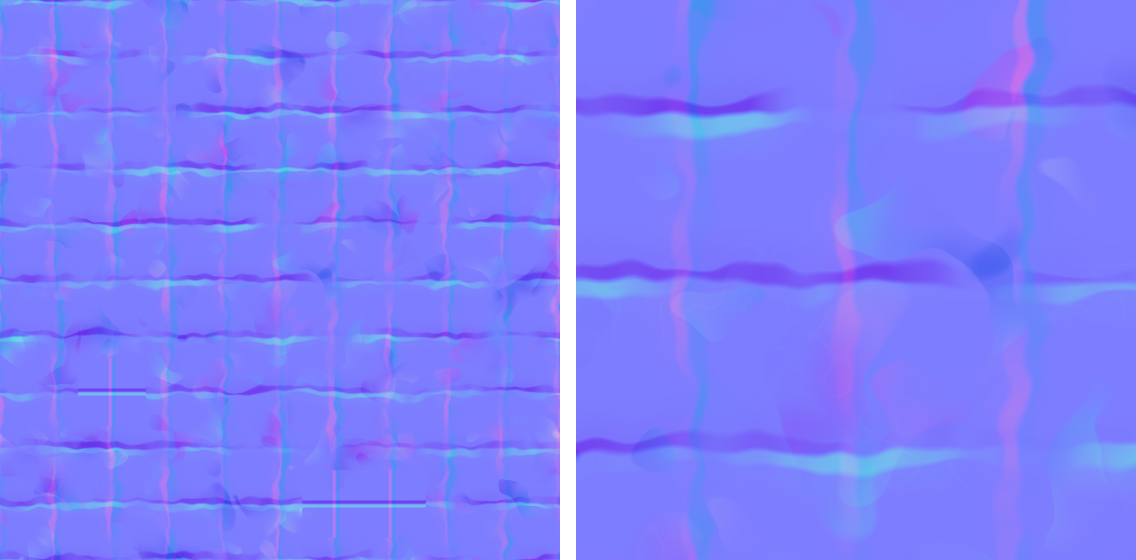
Left, the full canvas; right, a detail of the centre.
Give the GLSL for this texture map, as a three.js fragment shader.

```glsl
varying vec2 vUv;

const float REPEATS = 10.0;                     // tiles across and down
const vec3 FLAT_COLOR = vec3(0.49, 0.49, 1.0);
const float ROW_SLOPE = 0.235;                  // tilt beside horizontal joints
const float COLUMN_SLOPE = 0.18;                // tilt beside vertical joints
const float BLUE_LOSS = 0.25;                   // blue lost per unit of tilt
const float JOINT_WIDTH = 0.12;                 // bevel width, in tiles
const float INTACT_WIDTH = 0.08;
const float SKIRT_WIDTH = 0.36;
const float SKIRT_STRENGTH = 0.2;
const float ROW_BIAS = 0.42;                    // mean bevel strength
const float COLUMN_BIAS = 0.62;
const float WANDER = 0.09;
const float CHIPPING = 0.035;
const vec2 RAGGEDNESS = vec2(0.07, 0.04);
const float SOFTNESS = 0.025;
const float WEAR_SLOPE = 0.24;
const float SCRATCH_SLOPE = 0.012;
const float INTACT_REACH = 0.62;
const vec2 INTACT_A = vec2(6.0, 1.0);           // crossings left unworn
const vec2 INTACT_B = vec2(7.0, 1.0);
const vec2 INTACT_C = vec2(2.0, 3.0);

float hash(vec2 p) {
  vec3 q = fract(vec3(p.xyx) * 0.1031);
  q += dot(q, q.yzx + 33.33);
  return fract((q.x + q.y) * q.z);
}

float cornerDot(vec2 corner, vec2 offset, vec2 period) {
  float angle = 6.28318 * hash(mod(corner, period));
  return dot(vec2(cos(angle), sin(angle)), offset);
}

// Tiling gradient noise, roughly -0.7 to 0.7
float gradientNoise(vec2 p, vec2 period) {
  vec2 i = floor(p);
  vec2 f = p - i;
  vec2 u = f * f * f * (f * (f * 6.0 - 15.0) + 10.0);
  vec2 e = vec2(1.0, 0.0);
  float low = mix(cornerDot(i, f, period), cornerDot(i + e, f - e, period), u.x);
  float high = mix(cornerDot(i + e.yx, f - e.yx, period),
                   cornerDot(i + e.xx, f - e.xx, period), u.x);
  return mix(low, high, u.y);
}

float tileNoise(vec2 p, float frequency) {
  return gradientNoise(p * frequency, vec2(REPEATS * frequency));
}

// Noise along one joint, independent for each lane
float laneNoise(float along, float frequency, float lane) {
  return gradientNoise(vec2(along * frequency, lane * 3.0 + 0.37),
                       vec2(REPEATS * frequency, 1000.0));
}

// Bevel amount on the lower and upper side of the nearest joint
vec2 joint(float across, float along, float seed, float bias, float intact) {
  float line = floor(across + 0.5);
  float lane = mod(line, REPEATS) + seed;
  float drift = WANDER * laneNoise(along, 1.0, lane)
              + CHIPPING * laneNoise(along, 4.0, lane + 20.0);
  float d = across - line - drift * (1.0 - intact);
  vec2 side = vec2(-d, d);

  vec2 spread = vec2(laneNoise(along, 2.0, lane + 40.0), laneNoise(along, 2.0, lane + 60.0));
  vec2 fade = vec2(laneNoise(along, 1.0, lane + 80.0), laneNoise(along, 1.0, lane + 100.0));
  vec2 grain = vec2(laneNoise(along, 4.0, lane + 120.0), laneNoise(along, 4.0, lane + 140.0));
  vec2 width = mix(JOINT_WIDTH * (1.0 + 1.3 * spread), vec2(INTACT_WIDTH), intact);
  vec2 strength = clamp(bias + 1.5 * fade + 0.4 * grain, 0.04, 1.0);
  strength = mix(strength, vec2(1.0), intact);

  vec2 bevel = 1.0 - smoothstep(width * 0.55, width, side);
  vec2 skirt = SKIRT_STRENGTH * (1.0 - intact) * (1.0 - smoothstep(0.0, SKIRT_WIDTH, side));
  return strength * smoothstep(-SOFTNESS, SOFTNESS, side) * max(bevel, skirt);
}

// Sparse tilted flakes with crisp borders, gathered near the joints
vec2 wear(vec2 p) {
  vec2 toJoint = abs(fract(p + 0.5) - 0.5);
  float nearJoint = 1.0 - smoothstep(0.06, 0.36, min(toJoint.x, toJoint.y));
  vec2 tilt = vec2(0.0);
  for (int i = 1; i <= 2; i++) {
    float f = float(i);
    float flake = smoothstep(0.21, 0.25, tileNoise(p + 1.73 * f, f));
    tilt += flake * vec2(tileNoise(p + 3.31, 1.0), tileNoise(p + 6.17, 1.0));
  }
  return WEAR_SLOPE * mix(0.12, 1.0, nearJoint) * tilt;
}

// Faint hairlines along the zero contours of noise
vec2 scratches(vec2 p) {
  float hair = 1.0 - smoothstep(0.0, 0.05, abs(tileNoise(p + 0.41, 4.0)));
  float patchMask = smoothstep(0.1, 0.35, tileNoise(p + 4.6, 1.0));
  return SCRATCH_SLOPE * hair * patchMask * vec2(0.6, 1.0);
}

float intactNear(vec2 p, vec2 crossing) {
  vec2 d = abs(p - crossing);
  return 1.0 - smoothstep(INTACT_REACH - 0.03, INTACT_REACH, max(d.x, d.y));
}

void main() {
  vec2 p = vUv * REPEATS;
  float intact = max(intactNear(p, INTACT_A), max(intactNear(p, INTACT_B), intactNear(p, INTACT_C)));

  vec2 ragged = vec2(tileNoise(p + 2.3, 4.0), tileNoise(p + 7.9, 4.0));
  vec2 q = p + RAGGEDNESS * ragged * (1.0 - intact);
  vec2 column = joint(q.x, p.y, 200.0, COLUMN_BIAS, intact);
  vec2 row = joint(q.y, p.x, 0.0, ROW_BIAS, intact);

  vec2 slope = COLUMN_SLOPE * vec2(column.x - 0.8 * column.y, 0.3 * column.y);
  slope += ROW_SLOPE * vec2(-0.15 * row.x - 0.2 * row.y, row.y * 0.0);
  slope.y += ROW_SLOPE * (row.x - row.y);
  slope += (wear(q) + scratches(p)) * (1.0 - 0.8 * intact);

  gl_FragColor = vec4(FLAT_COLOR + vec3(slope, -BLUE_LOSS * length(slope)), 1.0);
}
```
